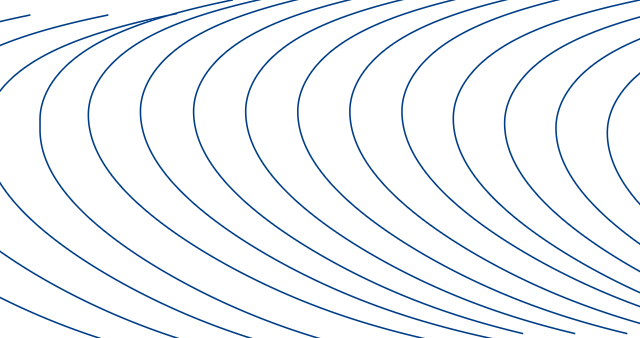
A WebGL 2 fragment shader for this background:

```glsl
#version 300 es
precision highp float;
// Thin navy bow-shaped curves repeated sideways across a white ground.

#define INK vec3(0.0, 0.24, 0.53)
#define PAPER vec3(1.0)
#define HALF_WIDTH 0.00235
#define PITCH 0.1541
#define FIRST -6
#define LAST 8
#define UPPER_REACH 0.571
#define LOWER_REACH 0.975

uniform vec2 u_resolution;
out vec4 outColor;

// Leftmost point of a bow, in canvas heights with y measured downward.
vec2 bowVertex(float i, float bend) {
    float left = max(-i - 4.0, 0.0);
    float right = max(i - 4.0, 0.0);
    float x = 0.5728 + PITCH * i - 0.0022 * right;
    x += 0.0111 * bend - 0.0494 * pow(left, 1.35) - 0.0032 * step(i, -0.5);
    float y = 0.3296 + 0.0691 * smoothstep(1.2, 4.5, -i);
    y += step(0.5, right) * 0.0069 + 0.0140 * right;
    return vec2(x, y);
}

// Horizontal offset of the upper arm at height v, and its slope.
vec2 upperArm(float v) {
    return vec2(2.916 * v * v + 36.6 * pow(v, 5.0),
                5.832 * v + 183.0 * pow(v, 4.0));
}

// Horizontal offset of the longer lower arm, and its slope.
vec2 lowerArm(float v) {
    return vec2(2.2275 * v * v - 0.361 * v * v * v + 7.6 * pow(v, 10.0),
                4.455 * v - 1.083 * v * v + 76.0 * pow(v, 9.0));
}

// Ink coverage of bow number i at point p.
float bow(vec2 p, float i, float pixel) {
    float bend = max(0.0, 1.0 - abs(i + 3.0));
    vec2 q = p - bowVertex(i, bend);
    bool isLower = q.y > 0.0;
    float v = max(abs(q.y) - 0.0148 * bend, 0.0);
    vec2 arm = isLower ? lowerArm(v) : upperArm(v);

    // Dividing by the gradient keeps the stroke width even.
    float dist = abs(q.x - arm.x) / sqrt(1.0 + arm.y * arm.y);
    float stroke = clamp((HALF_WIDTH - dist) / pixel + 0.5, 0.0, 1.0);

    float reach = isLower ? (i < 0.0 ? 1.1 : LOWER_REACH) : UPPER_REACH;
    return stroke * clamp((reach - q.x) / pixel + 0.5, 0.0, 1.0);
}

void main() {
    float pixel = 1.0 / u_resolution.y;
    vec2 p = gl_FragCoord.xy * pixel;
    p.y = 1.0 - p.y;

    float ink = 0.0;
    for (int i = FIRST; i <= LAST; i++) {
        ink = max(ink, bow(p, float(i), pixel));
    }
    outColor = vec4(mix(PAPER, INK, ink), 1.0);
}
```
